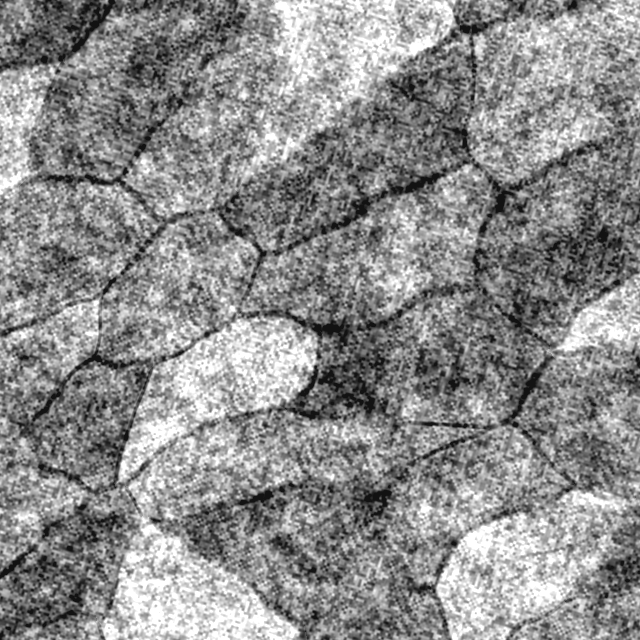
A WebGL 1 fragment shader for this texture:

```glsl
precision highp float;

uniform vec2 u_resolution;

const float TILT = 0.36;               // main direction of the layers, radians
const vec2 CELL_DENSITY = vec2(3.1, 8.0);
const float CROWDING = 0.27;           // how much flatter cells get downwards
const float CELL_JITTER = 0.85;
const float WARP_COARSE = 0.17;
const float WARP_FINE = 0.022;

const float DARK_TONE = 0.37;
const float TONE_RANGE = 0.25;
const float BRIGHT_TONE = 0.80;
const float BRIGHT_EVERY = 5.0;        // one cell in this many is bright
const float EDGE_SOFTNESS = 0.010;

const float MEMBRANE_WIDTH = 0.0065;
const float MEMBRANE_DEPTH = 0.36;
const float FOLD_DEPTH = 0.13;
const float STREAK_CONTRAST = 0.20;
const float MOTTLE_CONTRAST = 0.32;
const float GRAIN_CONTRAST = 0.56;
const float GRAIN_DENSITY = 235.0;

float hash(vec2 p) {
  return fract(sin(dot(p, vec2(127.1, 311.7))) * 43758.5453);
}

vec2 hash2(vec2 p) {
  return vec2(hash(p), hash(p + vec2(37.3, 17.9)));
}

mat2 rotation(float a) {
  return mat2(cos(a), sin(a), -sin(a), cos(a));
}

float noise(vec2 p) {
  vec2 i = floor(p);
  vec2 f = fract(p);
  f = f * f * (3.0 - 2.0 * f);
  float low = mix(hash(i), hash(i + vec2(1.0, 0.0)), f.x);
  float high = mix(hash(i + vec2(0.0, 1.0)), hash(i + vec2(1.0, 1.0)), f.x);
  return mix(low, high, f.y);
}

vec2 noise2(vec2 p) {
  return vec2(noise(p), noise(p + vec2(51.7, 23.4))) - 0.5;
}

float cellTone(vec2 id) {
  float bright = 1.0 - step(1.0, mod(id.x + 2.0 * id.y, BRIGHT_EVERY));
  return mix(DARK_TONE + TONE_RANGE * hash(id + 7.7), BRIGHT_TONE, bright);
}

vec2 cellCentre(vec2 id) {
  return id + 0.5 + CELL_JITTER * (hash2(id) - 0.5);
}

// x: tone, y: distance to the cell wall in canvas units
vec2 tissue(vec2 p) {
  vec2 home = floor(p);
  vec2 nearest = home;
  float best = 100.0;
  for (int j = -1; j <= 1; j++) {
    for (int i = -1; i <= 1; i++) {
      vec2 id = home + vec2(float(i), float(j));
      vec2 d = cellCentre(id) - p;
      if (dot(d, d) < best) {
        best = dot(d, d);
        nearest = id;
      }
    }
  }
  vec2 centre = cellCentre(nearest);
  vec2 neighbour = nearest;
  float wall = 100.0;
  for (int j = -2; j <= 2; j++) {
    for (int i = -2; i <= 2; i++) {
      if (i == 0 && j == 0) continue;
      vec2 id = nearest + vec2(float(i), float(j));
      vec2 other = cellCentre(id);
      vec2 normal = normalize(other - centre);
      float d = dot(0.5 * (centre + other) - p, normal);
      d /= length(normal * CELL_DENSITY);
      if (d < wall) {
        wall = d;
        neighbour = id;
      }
    }
  }
  float tone = cellTone(nearest);
  float shared = 0.5 * (tone + cellTone(neighbour));
  return vec2(mix(shared, tone, smoothstep(0.0, EDGE_SOFTNESS, wall)), wall);
}

void main() {
  vec2 uv = gl_FragCoord.xy / u_resolution;

  // Bend the layers, then crowd them towards the bottom
  vec2 p = uv + WARP_COARSE * noise2(uv * 3.4 + 4.0);
  p += WARP_FINE * noise2(uv * 19.0);
  p.y -= CROWDING * p.y * p.y;
  vec2 along = rotation(-TILT) * p;
  vec2 cell = tissue(along * CELL_DENSITY + vec2(2.0, 5.0));
  float shade = cell.x;

  // Soft interior structure
  shade += STREAK_CONTRAST * (noise(along * vec2(6.0, 34.0)) - 0.5);
  shade += MOTTLE_CONTRAST * (noise(uv * 27.0 + 9.0) - 0.5);
  shade += 0.7 * MOTTLE_CONTRAST * (noise(rotation(0.6) * uv * 62.0) - 0.5);

  // Dark walls that fade in and out, and fainter inner folds
  float presence = smoothstep(0.25, 0.65, noise(uv * 7.0 + 31.0));
  float membrane = 1.0 - smoothstep(0.2 * MEMBRANE_WIDTH, MEMBRANE_WIDTH, cell.y);
  shade -= MEMBRANE_DEPTH * membrane * mix(0.25, 1.0, presence);
  float fold = abs(noise(along * vec2(7.0, 15.0) + 13.0) - 0.5);
  shade -= FOLD_DEPTH * (1.0 - smoothstep(0.01, 0.06, fold)) * (1.0 - presence);

  // Film grain in two sizes
  vec2 grainPos = rotation(0.3) * uv * GRAIN_DENSITY;
  shade += GRAIN_CONTRAST * (noise(grainPos) - 0.5);
  shade += 0.55 * GRAIN_CONTRAST * (noise(grainPos * 0.53 + 71.0) - 0.5);

  gl_FragColor = vec4(vec3(clamp(shade + 0.01, 0.07, 1.0)), 1.0);
}
```
